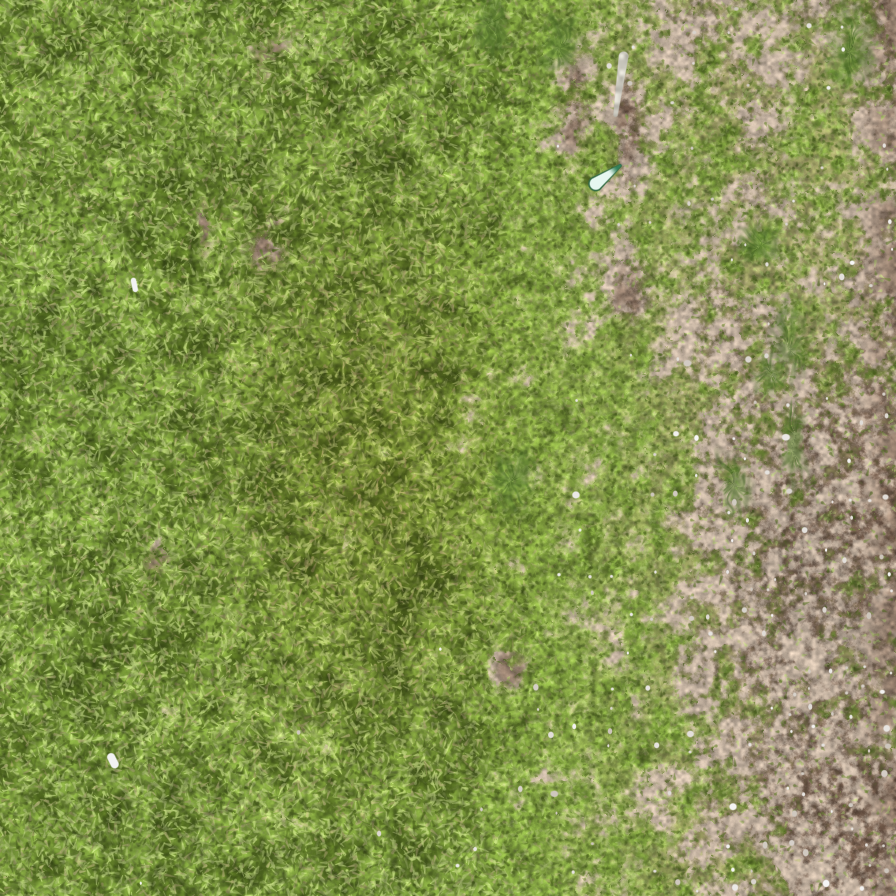
Give the GLSL for this texture, as a three.js fragment shader.

```glsl
#define BLADE_LAYERS 6
#define BLADE_FREQ 50.0
#define BLADE_WIDTH 0.0014
#define PEBBLE_FREQ 46.0
#define SOFT 0.001
#define GRASS_DARK vec3(.29, .38, .11)
#define GRASS_MID vec3(.47, .59, .23)
#define GRASS_LIGHT vec3(.65, .73, .43)
#define STRAW vec3(.64, .60, .43)
#define SOIL_DARK vec3(.42, .33, .27)
#define SOIL_PALE vec3(.67, .61, .55)

varying vec2 vUv;

vec3 hash3(vec2 p) {
  vec3 a = fract(p.xyx * vec3(.1031, .1030, .0973));
  a += dot(a, a.yxz + 33.33);
  return fract((a.xxy + a.yzz) * a.zyx);
}

float noise(vec2 p) {
  vec2 i = floor(p), f = fract(p);
  f = f * f * (3.0 - 2.0 * f);
  return mix(mix(hash3(i).x, hash3(i + vec2(1, 0)).x, f.x),
             mix(hash3(i + vec2(0, 1)).x, hash3(i + 1.0).x, f.x), f.y);
}

float fbm(vec2 p) {
  float sum = 0.0, amp = .533;
  for (int i = 0; i < 4; i++) {
    sum += amp * noise(p);
    p = mat2(1.6, 1.2, -1.2, 1.6) * p + 17.3;
    amp *= .5;
  }
  return sum;
}

// Soft spot: centre in xy, radii in zw
float blob(vec2 p, vec4 spot) {
  vec2 q = (p - spot.xy) / spot.zw;
  return exp(-dot(q, q));
}

// Distance to a segment in x, position along it in y
vec2 segment(vec2 p, vec2 a, vec2 b) {
  vec2 d = b - a;
  float t = clamp(dot(p - a, d) / dot(d, d), 0.0, 1.0);
  return vec2(length(p - a - d * t), t);
}

float fill(float d) { return 1.0 - smoothstep(-SOFT, SOFT, d); }

float wornSpots(vec2 p) {
  return .42 * (blob(p, vec4(.295, .73, .03, .05)) + blob(p, vec4(.225, .75, .012, .045)))
    + .34 * (blob(p, vec4(.30, .935, .03, .04)) + blob(p, vec4(.175, .37, .025, .03))
    + blob(p, vec4(.64, .88, .025, .07)) + blob(p, vec4(.70, .86, .018, .06))
    + blob(p, vec4(.70, .67, .022, .05)) + blob(p, vec4(.57, .255, .025, .03)));
}

// Bare ground: a ragged right side with a green inlet near the top
float bareGround(vec2 p, float worn, float rough) {
  float edge = .85 - .03 * smoothstep(.05, .4, p.y);
  float field = max(p.x - edge, -.32) + worn
    + .24 * blob(p, vec4(.89, .36, .08, .14))
    + .20 * blob(p, vec4(.94, .06, .08, .10))
    - .22 * blob(p, vec4(.93, .82, .05, .16));
  return smoothstep(-.17, .17, field + rough);
}

void drawBlades(inout vec3 col, vec2 p, float bare, float sparse) {
  for (int layer = 0; layer < BLADE_LAYERS; layer++) {
    float k = float(layer), freq = BLADE_FREQ * (1.0 + .22 * k);
    vec2 g = p * freq + k * 31.7, cell = floor(g);
    for (int n = 0; n < 9; n++) {
      vec2 id = cell + vec2(mod(float(n), 3.0), floor(float(n) / 3.0)) - 1.0;
      vec3 h = hash3(id + k * 57.0), tone = hash3(id + k * 57.0 + 211.0);
      float angle = 6.2832 * h.z;
      vec2 reach = vec2(cos(angle), sin(angle)) * mix(.4, .95, tone.y) * (1.0 - .5 * sparse);
      vec2 s = segment(g, id + h.xy, id + h.xy + reach);
      float alpha = fill(s.x / freq - BLADE_WIDTH * (1.2 - s.y)) * step(bare * .85, tone.z);
      vec3 tint = mix(GRASS_DARK, GRASS_LIGHT, smoothstep(.1, .85, tone.x) * .9 + .2 * s.y);
      tint = mix(tint, STRAW, .6 * step(.88, fract(tone.y * 7.0 + h.z)));
      col = mix(col, tint, alpha * mix(.85, .6, sparse));
    }
  }
}

// Clump of dark leaves with a frayed outline
void drawTuft(inout vec3 col, vec2 p, vec4 spot) {
  vec2 q = (p - spot.xy) / spot.zw;
  q += .5 * vec2(noise(p * 70.0), noise(p * 70.0 + 91.0)) - .25;
  float rays = noise(vec2(atan(q.y, q.x) * 5.0 + 40.0, length(q) * 3.0) + spot.xy * 90.0);
  float mask = 1.0 - smoothstep(.2, 1.2, length(q) + (rays - .5) * .8);
  vec3 leaf = mix(vec3(.22, .35, .11), vec3(.50, .64, .30), mix(rays, noise(p * 190.0), .3));
  col = mix(col, leaf, mask * .65);
}

void drawPebbles(inout vec3 col, vec2 p) {
  vec2 g = p * PEBBLE_FREQ, id = floor(g);
  vec3 h = hash3(id + 401.0), shape = hash3(id + 907.0);
  float chance = .004 + smoothstep(.45, .95, p.x) * mix(.36, .10, smoothstep(.2, .75, p.y));
  vec2 q = (g - id - .2 - .6 * h.xy) / PEBBLE_FREQ;
  q.x *= mix(.8, 1.5, shape.x);
  float size = mix(.0015, .004, shape.y * shape.y);
  col = mix(col, mix(vec3(.80, .77, .73), vec3(.97), shape.z), fill(length(q) - size) * step(h.z, chance));
}

void drawLitter(inout vec3 col, vec2 p) {
  vec2 s = segment(p, vec2(.696, .937), vec2(.687, .872));
  col = mix(col, vec3(.93, .92, .88) - .25 * noise(p * 160.0), fill(s.x - mix(.0055, .0025, s.y)));
  s = segment(p, vec2(.665, .795), vec2(.692, .815));
  vec3 glass = mix(vec3(.90, .97, .94), vec3(.20, .50, .35), smoothstep(.55, .9, s.y));
  col = mix(col, vec3(.20, .42, .27), fill(s.x - mix(.0085, .002, s.y)));
  col = mix(col, glass, fill(s.x - mix(.0068, .0012, s.y)));
  float scraps = min(segment(p, vec2(.124, .155), vec2(.128, .147)).x - .0045,
                     segment(p, vec2(.149, .687), vec2(.151, .677)).x - .003);
  col = mix(col, vec3(.95), fill(scraps));
}

void main() {
  vec2 p = vUv;
  float broad = fbm(p * 9.0 + 3.0) - .5, fine = fbm(p * 38.0) - .5, grain = fbm(p * 130.0) - .5;
  float worn = wornSpots(p), bare = bareGround(p, worn, broad * .4 + fine * .75 + grain * .45);
  float sparse = smoothstep(.46, .62, p.x + broad * .2);

  // Soil and turf beneath the blades
  vec3 soil = mix(SOIL_DARK, SOIL_PALE, smoothstep(-.2, .08, fine * .45 + grain * .55));
  float rusty = min(smoothstep(.95, 1.0, p.x) + smoothstep(.15, .3, worn), 1.0);
  soil = mix(soil, SOIL_DARK, rusty * .6 * smoothstep(-.15, .1, fine));
  vec3 turf = mix(GRASS_DARK, GRASS_MID, smoothstep(-.3, .15, fine + sparse * .2));
  turf = mix(turf, vec3(.53, .66, .27), sparse * smoothstep(-.15, .15, grain) * .7);
  float dryness = sparse * smoothstep(.55, .85, p.x) * smoothstep(.35, .65, fbm(p * 60.0 + 70.0));
  vec3 col = mix(mix(turf, STRAW, dryness * .75), soil, bare);
  drawBlades(col, p, bare, sparse);

  // Dry middle, clump shading and grit
  float dry = blob(p, vec4(.42, .48, .16, .28)) * (1.0 - bare);
  col *= mix(vec3(1.05), vec3(1.01, .95, .90), dry);
  col *= 1.0 + .22 * fine + .12 * broad + .45 * grain + .35 * (noise(p * 240.0) - .5);

  drawTuft(col, p, vec4(.55, .97, .022, .04));
  drawTuft(col, p, vec4(.625, .95, .025, .035));
  drawTuft(col, p, vec4(.95, .95, .035, .055));
  drawTuft(col, p, vec4(.846, .728, .022, .025));
  drawTuft(col, p, vec4(.882, .615, .02, .045));
  drawTuft(col, p, vec4(.857, .58, .018, .026));
  drawTuft(col, p, vec4(.887, .50, .016, .05));
  drawTuft(col, p, vec4(.819, .46, .021, .034));
  drawTuft(col, p, vec4(.57, .465, .025, .045));
  drawPebbles(col, p);
  drawLitter(col, p);
  gl_FragColor = vec4(clamp(col, 0.0, 1.0), 1.0);
}
```
